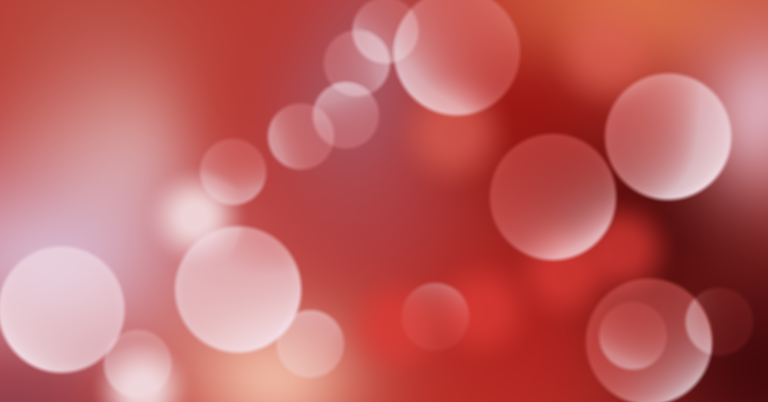
This background is drawn by a Shadertoy shader. Its source:

```glsl
float hash(float n) {
    return fract(sin(n * 91.73 + 4.1) * 4375.85);
}

float hash2(vec2 cell) {
    return hash(dot(cell, vec2(1.37, 7.91)));
}

float valueNoise(vec2 p) {
    vec2 cell = floor(p), f = fract(p);
    f = f * f * (3.0 - 2.0 * f);
    float low = mix(hash2(cell), hash2(cell + vec2(1, 0)), f.x);
    float high = mix(hash2(cell + vec2(0, 1)), hash2(cell + vec2(1, 1)), f.x);
    return mix(low, high, f.y);
}

vec2 jitter(float seed, float amount) {
    return amount * (vec2(hash(seed), hash(seed + 31.0)) - 0.5);
}

vec3 glow(vec3 base, vec2 offset, vec2 radius, vec3 tint, float strength) {
    vec2 q = offset / radius;
    return mix(base, tint, strength * exp(-dot(q, q)));
}

// Broad colour fields; uv is 0..1, span is the canvas size in heights
vec3 backdrop(vec2 uv, vec2 span) {
    vec3 c = vec3(0.73, 0.19, 0.16);
    c = glow(c, (uv - vec2(0.10, 0.95)) * span, vec2(0.45, 0.28), vec3(0.71, 0.30, 0.26), 0.7);
    c = glow(c, (uv - vec2(0.14, 0.58)) * span, vec2(0.20, 0.28), vec3(0.85, 0.63, 0.61), 0.85);
    c = glow(c, (uv - vec2(0.06, 0.35)) * span, vec2(0.42, 0.24), vec3(0.85, 0.73, 0.82), 0.95);
    c = glow(c, uv * span, vec2(0.26, 0.15), vec3(0.55, 0.25, 0.32), 0.8);
    c = glow(c, (uv - vec2(0.35, 0.06)) * span, vec2(0.24, 0.18), vec3(0.95, 0.76, 0.67), 0.9);
    c = glow(c, (uv - vec2(0.47, 0.75)) * span, vec2(0.19, 0.34), vec3(0.65, 0.36, 0.43), 0.85);
    c = glow(c, (uv - vec2(0.54, 0.45)) * span, vec2(0.20, 0.18), vec3(0.68, 0.25, 0.27), 0.5);
    c = glow(c, (uv - vec2(0.83, 0.45)) * span, vec2(0.32, 0.28), vec3(0.28, 0.02, 0.02), 0.92);
    c = glow(c, (uv - vec2(0.70, 0.75)) * span, vec2(0.20, 0.20), vec3(0.58, 0.05, 0.05), 0.75);
    c = glow(c, (uv - vec2(1.00, 0.08)) * span, vec2(0.34, 0.32), vec3(0.22, 0.02, 0.04), 0.9);
    c = glow(c, (uv - vec2(0.66, 0.20)) * span, vec2(0.24, 0.24), vec3(0.72, 0.12, 0.11), 0.6);
    c = glow(c, (uv - vec2(0.83, 1.02)) * span, vec2(0.36, 0.18), vec3(0.86, 0.46, 0.29), 0.85);
    c = glow(c, (uv - vec2(1.00, 0.72)) * span, vec2(0.19, 0.22), vec3(0.86, 0.68, 0.73), 0.95);
    return c;
}

// Out-of-focus light without a visible rim
vec3 softLight(vec3 base, vec2 offset, float radius, vec3 tint, float strength) {
    float mask = 1.0 - smoothstep(0.25, 1.35, length(offset) / radius);
    return mix(base, tint, mask * strength);
}

// Translucent disc: warm or pale body, pale crescent toward one side
vec3 lens(vec3 base, vec2 offset, float radius, float angle, float strength, float paleness) {
    vec2 q = offset / radius;
    float d = length(q);
    float edge = 0.008 / radius;
    float mask = 1.0 - smoothstep(1.0 - edge, 1.0 + edge, d);
    float side = clamp(0.5 + 0.5 * dot(q, vec2(cos(angle), sin(angle))), 0.0, 1.0);
    float crescent = side * side * side;
    float pale = clamp(smoothstep(0.08, 0.6, base.g) + paleness + crescent, 0.0, 1.0);
    vec3 tint = mix(vec3(0.86, 0.30, 0.28), vec3(0.95, 0.87, 0.90), pale);
    float fill = 0.7 + 0.4 * crescent + 0.05 * smoothstep(0.8, 1.0, d);
    return mix(base, tint, mask * clamp(fill * strength, 0.0, 0.95));
}

void mainImage(out vec4 fragColor, in vec2 fragCoord) {
    vec2 uv = fragCoord / iResolution.xy;
    vec2 span = vec2(iResolution.x / iResolution.y, 1.0);
    vec2 p = uv * span;

    // Gently warped colour fields
    vec2 warp = vec2(valueNoise(p * 3.0), valueNoise(p * 3.0 + 17.0)) - 0.5;
    vec3 color = backdrop(uv + 0.05 * warp, span);

    // Blurred lights: a red rising row, a warm upper row, a pale left row
    for (float i = 0.0; i < 4.0; i++) {
        vec2 red = vec2(0.53, 0.18) + i * vec2(0.10, 0.07) + jitter(i, 0.05);
        color = softLight(color, (uv - red) * span, 0.11, vec3(0.86, 0.23, 0.21), 0.75);
    }
    for (float i = 0.0; i < 2.0; i++) {
        vec2 warm = vec2(0.59, 0.67) + i * vec2(0.20, 0.20);
        vec2 white = vec2(0.255, 0.46) - i * vec2(0.07, 0.43);
        color = softLight(color, (uv - warm) * span, 0.12, vec3(0.86, 0.38, 0.33), 0.7);
        color = softLight(color, (uv - white) * span, 0.10, vec3(0.95, 0.87, 0.88), 0.9);
    }

    // Large discs along a rising arc and a falling line
    for (float i = 0.0; i < 3.0; i++) {
        vec2 rising = vec2(0.08, 0.23) + i * vec2(0.065, -0.115) + i * i * 0.165;
        vec2 falling = vec2(0.595, 0.87) + i * vec2(0.125, -0.36);
        float angle = -1.57 + 1.6 * (hash(i + 40.0) - 0.5);
        color = lens(color, (uv - rising) * span, 0.157, angle, 0.85, 0.35);
        color = lens(color, (uv - falling) * span, 0.157, angle, 0.68, 0.12);
    }

    // Small discs: a diagonal chain and a low row
    for (float i = 0.0; i < 5.0; i++) {
        vec2 chain = vec2(0.33, 0.58) + i * vec2(0.05, 0.08) + jitter(i + 7.0, 0.06);
        vec2 row = vec2(0.22, 0.13) + i * vec2(0.19, 0.02) + jitter(i + 15.0, 0.10);
        float dim = mix(0.2, 0.5, smoothstep(0.05, 0.4, color.g));
        color = lens(color, (uv - chain) * span, 0.082, 6.283 * hash(i + 120.0), 0.5, 0.1);
        color = lens(color, (uv - row) * span, 0.084, 6.283 * hash(i + 140.0), dim, 0.0);
    }

    fragColor = vec4(color, 1.0);
}
```
